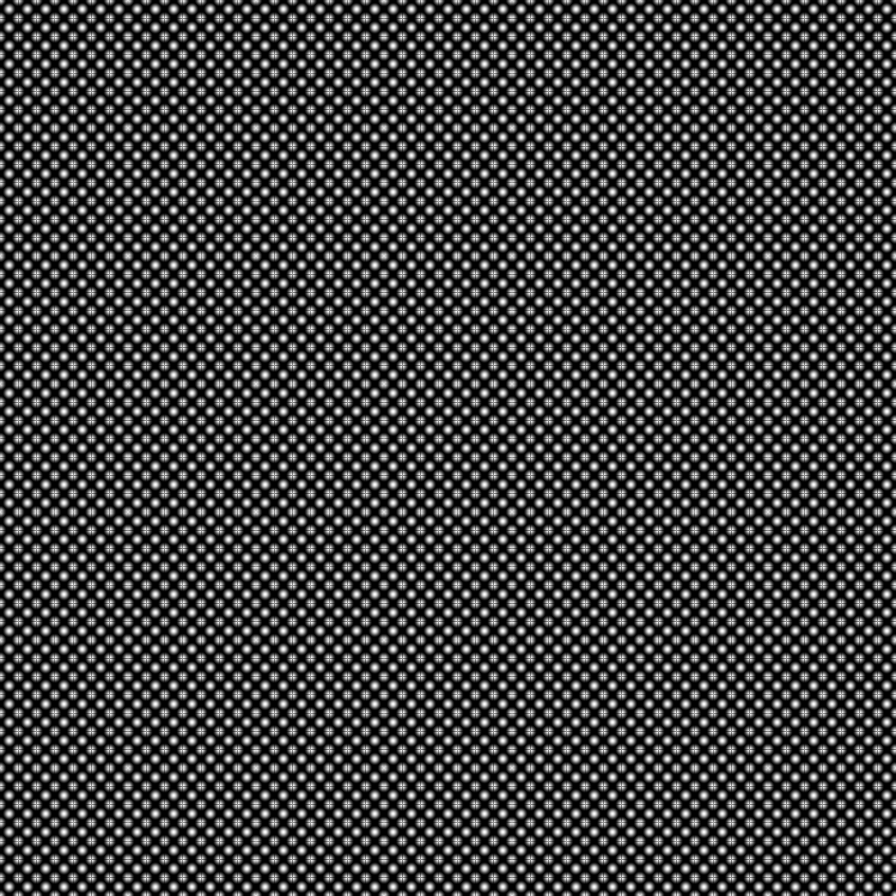
A Shadertoy shader for this pattern:

```glsl
#define CELLS 49.0
#define DOT_RADIUS 0.378
#define SEAM_HALF_WIDTH 0.024
#define SEAM_DEPTH 0.45
#define SEAM_SOFTNESS 0.16
#define BACKGROUND vec3(0.0)
#define DOT_COLOR vec3(1.0)

// Soft round dot, brightest at its centre
float softDot(vec2 offset) {
    return 1.0 - smoothstep(0.0, DOT_RADIUS, length(offset));
}

void mainImage(out vec4 fragColor, in vec2 fragCoord) {
    vec2 grid = fragCoord / iResolution.xy * CELLS;
    vec2 blur = SEAM_SOFTNESS * CELLS / iResolution.xy;

    // Staggered dots: one at each cell centre, one at each corner
    vec2 fromCentre = fract(grid) - 0.5;
    vec2 fromCorner = fract(grid + 0.5) - 0.5;
    float light = max(softDot(fromCentre), softDot(fromCorner));

    // Faint hairline seams along the cell borders
    vec2 seam = 1.0 - smoothstep(SEAM_HALF_WIDTH - blur,
                                 SEAM_HALF_WIDTH + blur, abs(fromCorner));
    light *= 1.0 - SEAM_DEPTH * max(seam.x, seam.y);

    fragColor = vec4(mix(BACKGROUND, DOT_COLOR, light), 1.0);
}
```
